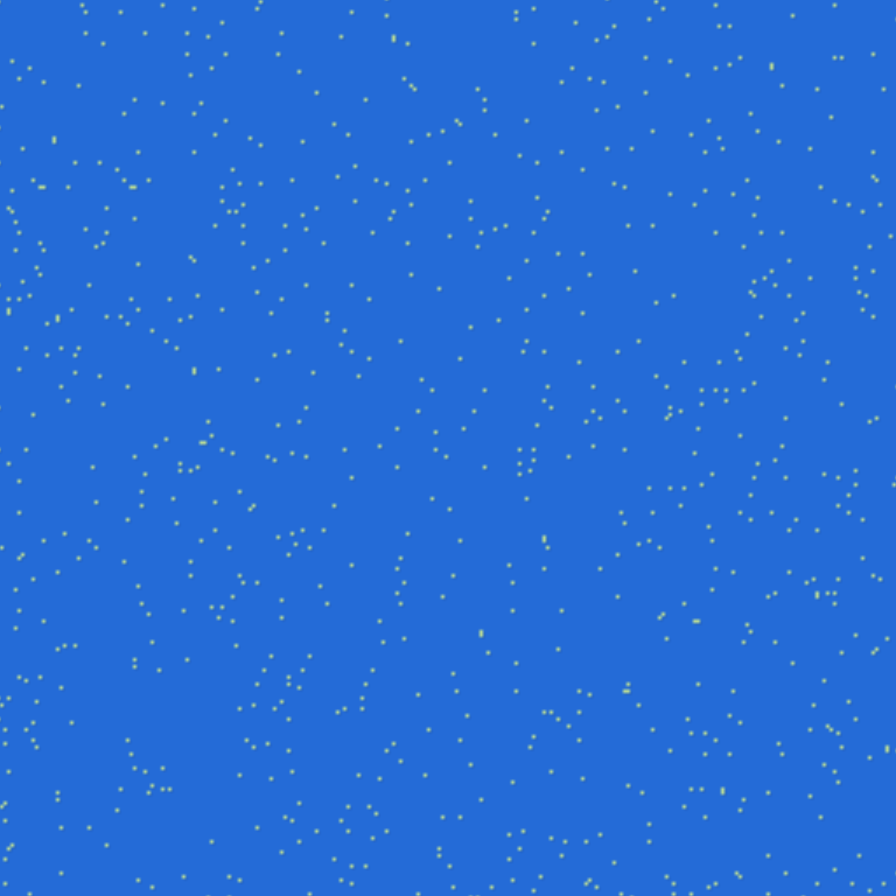
Write a WebGL 1 fragment shader that draws this texture.

```glsl
precision highp float;
// Sparse pale specks on a flat blue field, each with a faint shadow.
// A fine square grid is hashed; the few chosen cells each hold one soft
// tent-shaped speck, plus a darker tent shifted down and to the right.

uniform vec2 u_resolution;

#define GRID_CELLS 256.0
#define SPECK_CHANCE 0.0089
#define SHADOW_OFFSET vec2(0.5, -0.5)
#define SHADOW_STRENGTH 0.30
#define FIELD_COLOR vec3(0.14, 0.42, 0.845)
#define SHADOW_COLOR vec3(0.10, 0.25, 0.53)
#define SPECK_COLOR vec3(0.75, 0.88, 0.58)

// Sine hash in two rounds, so that no lattice lines survive
float hash(vec2 cell) {
  float first = fract(sin(dot(cell, vec2(12.9898, 78.233))) * 43758.5453);
  float phase = first * 91.3458 + dot(cell, vec2(0.371, 0.737));
  return fract(sin(phase) * 47453.5453);
}

// Bilinear falloff: 1 at the centre, 0 one cell away
float tent(vec2 offset) {
  vec2 falloff = max(1.0 - abs(offset), 0.0);
  return falloff.x * falloff.y;
}

void main() {
  vec2 position = gl_FragCoord.xy / min(u_resolution.x, u_resolution.y) * GRID_CELLS;
  vec2 home = floor(position);
  float light = 0.0;
  float shade = 0.0;

  // Gather specks and shadows from the surrounding cells
  for (int y = -1; y <= 1; y++) {
    for (int x = -1; x <= 1; x++) {
      vec2 cell = home + vec2(float(x), float(y));
      float present = step(hash(cell + 17.0), SPECK_CHANCE);
      vec2 offset = position - cell - 0.5;
      light += present * tent(offset);
      shade += present * tent(offset - SHADOW_OFFSET);
    }
  }

  // Shadow lies on the field, speck lies on the shadow
  vec3 color = mix(FIELD_COLOR, SHADOW_COLOR, SHADOW_STRENGTH * min(shade, 1.0));
  color = mix(color, SPECK_COLOR, min(light, 1.0));
  gl_FragColor = vec4(color, 1.0);
}
```
